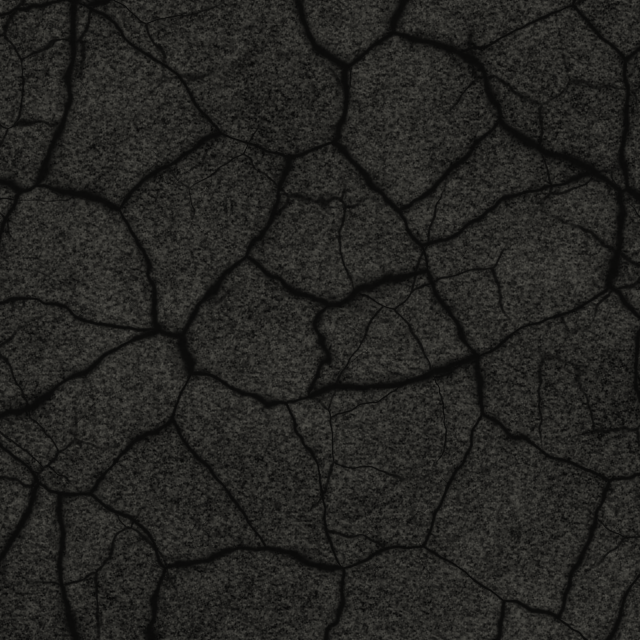
Give the GLSL for this texture, as a Shadertoy shader.

```glsl
float hash(vec2 cell) {
    uvec2 q = uvec2(ivec2(cell)) * uvec2(1597334677u, 3812015801u);
    uint n = (q.x ^ q.y) * 1597334677u;
    n = (n ^ (n >> 15)) * 2246822519u;
    n ^= n >> 13;
    return float(n >> 8) / 16777216.0;
}

vec2 hash2(vec2 cell) {
    return vec2(hash(cell), hash(cell + vec2(191.0, 467.0)));
}

float noise(vec2 p) {
    vec2 i = floor(p), f = fract(p);
    f = f * f * (3.0 - 2.0 * f);
    return mix(mix(hash(i), hash(i + vec2(1, 0)), f.x),
               mix(hash(i + vec2(0, 1)), hash(i + vec2(1, 1)), f.x), f.y);
}

float fbm(vec2 p) {
    float sum = 0.0, weight = 0.5;
    for (int i = 0; i < 5; i++) {
        sum += weight * noise(p);
        p = mat2(1.6, 1.2, -1.2, 1.6) * p + 17.3;
        weight *= 0.5;
    }
    return sum / 0.97;
}

vec2 warp(vec2 p, float frequency, float amount) {
    vec2 q = p * frequency;
    return p + amount * (vec2(fbm(q), fbm(q + 53.7)) - 0.5);
}

// Voronoi borders with one width per edge: x = dark core, y = soft shadow
vec2 cracks(vec2 p, float scale, float thin, float thick, float pixel) {
    vec2 q = p * scale, base = floor(q), f = q - base;
    vec2 nearest = vec2(0.0), toNearest = vec2(0.0);
    float best = 9.0;
    for (int y = -1; y <= 1; y++)
    for (int x = -1; x <= 1; x++) {
        vec2 cell = vec2(x, y);
        vec2 r = cell + hash2(base + cell) - f;
        if (dot(r, r) < best) {
            best = dot(r, r);
            nearest = cell;
            toNearest = r;
        }
    }

    float ragged = 0.45 + 1.1 * noise(p * 38.0);
    vec2 dark = vec2(0.0);
    for (int y = -2; y <= 2; y++)
    for (int x = -2; x <= 2; x++) {
        vec2 cell = nearest + vec2(x, y);
        vec2 r = cell + hash2(base + cell) - f;
        vec2 between = r - toNearest;
        if (dot(between, between) < 0.0001) continue;
        float d = dot(0.5 * (r + toNearest), normalize(between)) / scale;
        float edge = hash(2.0 * base + cell + nearest + 811.0);
        float width = mix(thin, thick, edge) * ragged;
        float core = 1.0 - smoothstep(width * 0.35, width * 1.4 + pixel, d);
        float shadow = 1.0 - smoothstep(0.0, width * 4.5 + pixel, d);
        dark = max(dark, vec2(core, shadow));
    }
    return dark;
}

float hairlines(vec2 p, float frequency, float thickness) {
    float line = 1.0 - smoothstep(0.0, thickness, abs(fbm(p * frequency) - 0.5));
    return line * smoothstep(0.48, 0.64, fbm(p * 7.0 + 31.0));
}

float grain(vec2 p) {
    float coarse = noise(p * vec2(190.0, 290.0));
    float fine = noise(mat2(0.9, 0.4, -0.4, 0.9) * p * 430.0 + 71.0);
    return coarse + fine - 1.0;
}

void mainImage(out vec4 fragColor, in vec2 fragCoord) {
    float pixel = 1.0 / iResolution.y;
    vec2 p = fragCoord * pixel + 3.0;

    // Stone surface
    float mottle = fbm(p * 5.0 + 11.0) - 0.5;
    float blotch = fbm(p * 19.0 + 29.0) - 0.5;
    float tone = 0.159 + 0.09 * mottle + 0.07 * blotch + 0.135 * grain(p);

    // Broad fractures and finer, interrupted branches
    vec2 mainCracks = cracks(warp(p, 5.0, 0.11), 4.8, 0.0010, 0.0058, pixel);
    vec2 branches = cracks(warp(p + 7.0, 7.0, 0.09), 7.5, 0.0004, 0.0019, pixel);
    branches *= smoothstep(0.46, 0.60, fbm(p * 5.0 + 83.0));

    tone *= 1.0 - 0.38 * mainCracks.y;
    tone *= 1.0 - 0.25 * branches.y;
    tone *= 1.0 - 0.30 * hairlines(p, 13.0, 0.014);
    float depth = max(mainCracks.x * 0.93, branches.x * 0.8);
    tone = mix(max(tone, 0.035), 0.038, depth);

    vec3 stoneTint = vec3(1.0, 0.985, 0.915);
    fragColor = vec4(tone * stoneTint, 1.0);
}
```
